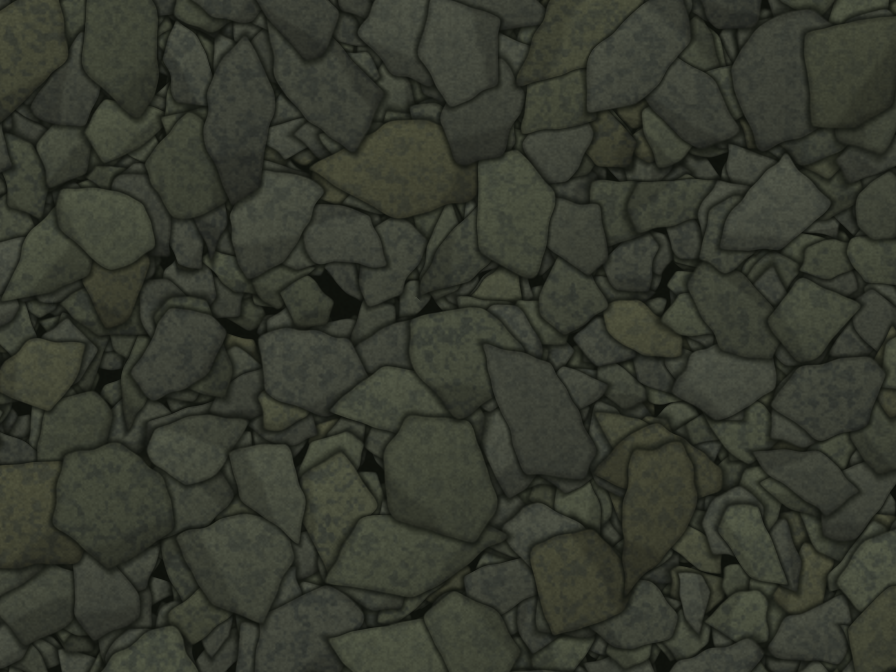
This texture is drawn by a WebGL 1 fragment shader. Its source:

```glsl
precision highp float;
uniform vec2 u_resolution;

#define LAYERS 7
#define SIDES 6
#define SMALL_CELL 0.068
#define LARGE_CELL 0.168
#define CORNER_SHARPNESS 18.0
#define EDGE_SOFTNESS 0.0019
#define SHADOW_WIDTH 0.012
#define SHADOW_DEPTH 0.78
#define MOTTLE 0.42
#define GRIT 0.22
#define WOBBLE 0.008

const vec3 GAP = vec3(0.055, 0.065, 0.045);
const vec3 GREY_STONE = vec3(0.258, 0.270, 0.228);
const vec3 OLIVE_STONE = vec3(0.270, 0.286, 0.226);
const vec3 TAN_STONE = vec3(0.268, 0.273, 0.203);
const vec3 SPECK = vec3(0.165, 0.182, 0.170);

float hash(vec2 p) {
  return fract(sin(dot(p, vec2(127.1, 311.7))) * 43758.5453);
}

float noise(vec2 p) {
  vec2 i = floor(p), f = fract(p);
  f = f * f * (3.0 - 2.0 * f);
  float low = mix(hash(i), hash(i + vec2(1.0, 0.0)), f.x);
  float high = mix(hash(i + vec2(0.0, 1.0)), hash(i + 1.0), f.x);
  return mix(low, high, f.y);
}

vec2 direction(float angle) {
  return vec2(cos(angle), sin(angle));
}

// Rounded irregular polygon: 0 at the centre, 1 on the outline
float polygon(vec2 q, vec2 seed) {
  float sum = 0.0;
  for (int i = 0; i < SIDES; i++) {
    float k = float(i);
    float turn = (k + 0.85 * hash(seed + k * 7.3)) * 6.2832 / float(SIDES);
    float reach = mix(0.66, 1.1, hash(seed + k * 3.9 + 51.0));
    sum += pow(max(dot(q, direction(turn)) / reach, 0.0), CORNER_SHARPNESS);
  }
  return pow(sum, 1.0 / CORNER_SHARPNESS);
}

// Stone surface with tint, slanted light, one broken facet and worn rim
vec3 stoneColour(vec2 q, vec2 up, float f, vec2 seed, float grain) {
  float kind = hash(seed + 11.7);
  vec3 tint = mix(GREY_STONE, OLIVE_STONE, smoothstep(0.3, 0.7, kind));
  tint = mix(tint, TAN_STONE, smoothstep(0.84, 0.96, kind));
  tint = mix(tint, SPECK, grain * MOTTLE * (0.5 + hash(seed + 5.1)));
  float light = mix(0.88, 1.06, hash(seed + 23.3));
  light *= 1.0 + 0.10 * dot(q, up);
  vec2 facet = normalize(direction(6.2832 * hash(seed + 31.9)) - 0.8 * up);
  float slant = dot(q, facet) - mix(0.25, 0.75, hash(seed + 41.3));
  light *= 1.0 - 0.16 * smoothstep(-0.05, 0.12, slant);
  light *= mix(0.78, 1.0, smoothstep(1.0, 0.87, f));
  return tint * light;
}

// One scattered layer, painted over the stones below it
vec3 paintLayer(vec3 colour, vec2 p, float cell, float density, float layer, float grain) {
  vec2 grid = p / cell + layer * vec2(3.37, 5.71);
  vec2 home = floor(grid);
  for (int y = -1; y <= 1; y++) {
    for (int x = -1; x <= 1; x++) {
      vec2 id = home + vec2(float(x), float(y));
      vec2 seed = id + layer * vec2(17.31, 9.17);
      if (hash(seed + 2.7) > density) continue;
      vec2 jitter = vec2(hash(seed + 61.1), hash(seed + 73.9)) - 0.5;
      vec2 offset = grid - id - 0.5 - 0.75 * jitter;
      if (dot(offset, offset) > 1.3) continue;

      float angle = 3.1416 * hash(seed + 83.3);
      vec2 axis = direction(angle);
      mat2 turn = mat2(axis.x, -axis.y, axis.y, axis.x);
      float radius = mix(0.42, 0.64, hash(seed + 97.7));
      float stretch = mix(1.02, 1.45, hash(seed + 107.9));
      vec2 squash = vec2(1.0 / stretch, stretch) / radius;
      vec2 q = turn * offset * squash;
      vec2 up = turn * vec2(-0.35, 0.94);

      float f = polygon(q, seed);
      float outside = (f - 1.0) * radius * cell;
      float shade = 1.0 - smoothstep(-0.002, SHADOW_WIDTH, outside);
      colour = mix(colour, GAP, shade * SHADOW_DEPTH);
      float cover = 1.0 - smoothstep(-EDGE_SOFTNESS, EDGE_SOFTNESS, outside);
      colour = mix(colour, stoneColour(q, up, f, seed, grain), cover);
    }
  }
  return colour;
}

void main() {
  vec2 p = gl_FragCoord.xy / u_resolution.y;
  float grain = smoothstep(0.38, 0.78, 0.5 * noise(p * 75.0) + 0.5 * noise(p * 170.0));
  vec2 wobble = vec2(noise(p * 36.0), noise(p * 36.0 + 40.0)) - 0.5;
  vec2 warped = p + WOBBLE * wobble;

  // Small chips at the bottom, sparse large stones on top
  vec3 colour = GAP;
  for (int i = 0; i < LAYERS; i++) {
    float level = float(i) / float(LAYERS - 1);
    float cell = mix(SMALL_CELL, LARGE_CELL, level * level);
    float density = mix(1.0, 0.27, level);
    colour = paintLayer(colour, warped, cell, density, float(i) + 1.0, grain);
  }

  // Fine surface grit
  float grit = 0.5 * noise(p * 230.0) + 0.5 * noise(p * 370.0 + 9.0);
  colour *= 1.0 + GRIT * (grit - 0.5);
  gl_FragColor = vec4(colour, 1.0);
}
```
